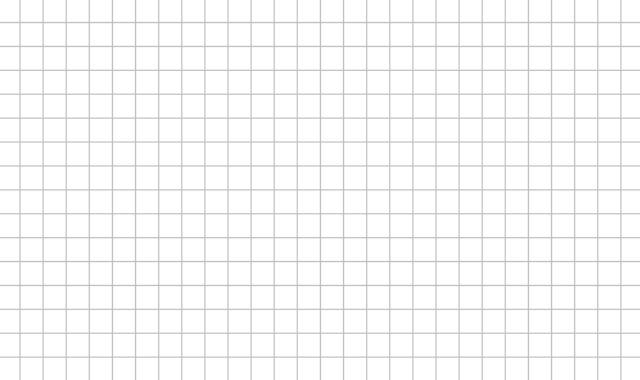
This pattern is drawn by a WebGL 2 fragment shader. Its source:

```glsl
#version 300 es
precision highp float;
// Plain graph paper: thin grey rules on white, 27 upright and 15 level.
// Each rule is the nearest line of a repeating axis, box filtered so that
// its weight stays even wherever it falls between pixels.

#define PITCH vec2(0.03611, 0.0629)         // rule spacing, share of canvas
#define FIRST_RULE vec2(0.03125, 0.0601)    // first rule from lower left
#define RULE_WIDTH 0.0018                   // share of canvas width
#define SOFTNESS 1.25                       // filter width in pixels
#define PAPER_COLOR vec3(1.0)
#define RULE_COLOR vec3(0.735)

uniform vec2 u_resolution;
out vec4 fragColor;

// Signed offset to the nearest rule on each axis, in canvas shares.
vec2 ruleOffset(vec2 uv) {
    return (fract((uv - FIRST_RULE) / PITCH + 0.5) - 0.5) * PITCH;
}

// Share of a filter box covered by a band centred on zero.
vec2 bandCoverage(vec2 offset, float width, float box) {
    vec2 upper = min(offset + 0.5 * box, vec2(0.5 * width));
    vec2 lower = max(offset - 0.5 * box, vec2(-0.5 * width));
    return max(upper - lower, 0.0) / box;
}

void main() {
    vec2 uv = gl_FragCoord.xy / u_resolution;

    // Measure both axes in canvas widths so all rules share one thickness.
    vec2 offset = ruleOffset(uv) * u_resolution / u_resolution.x;
    vec2 cover = bandCoverage(offset, RULE_WIDTH, SOFTNESS / u_resolution.x);

    // Union of the two sets keeps crossings no darker than the rules.
    float ink = 1.0 - (1.0 - cover.x) * (1.0 - cover.y);
    fragColor = vec4(mix(PAPER_COLOR, RULE_COLOR, ink), 1.0);
}
```
